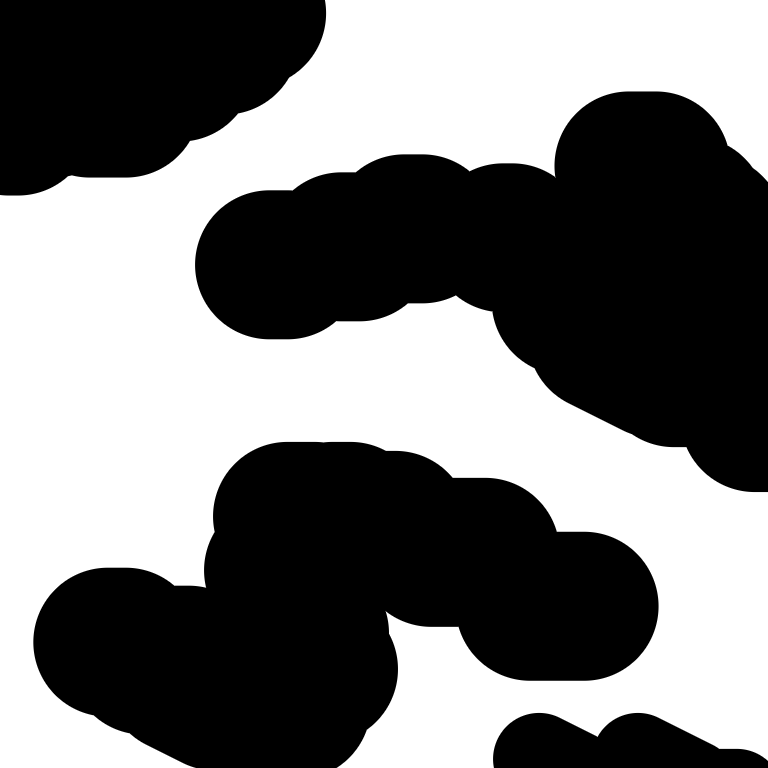
Reproduce this pattern procedurally as a WebGL 1 fragment shader.

```glsl
precision highp float;
// Large black lumpy clouds on white, each a trail of overlapping round-ended strokes.

uniform vec2 u_resolution;

#define LUMP_RADIUS 0.097
#define SMALL_RADIUS 0.06
#define LUMPS 7
#define JITTER 0.026
#define STRETCH 0.035
#define GRID 0.0117
#define INK vec3(0.0)
#define PAPER vec3(1.0)

vec2 hash2(vec2 p) {
  vec3 q = fract(vec3(p.xyx) * vec3(0.1031, 0.1030, 0.0973));
  q += dot(q, q.yzx + 33.33);
  return fract((q.xx + q.yz) * q.zy);
}

float segmentDistance(vec2 p, vec2 a, vec2 b) {
  vec2 pa = p - a, ba = b - a;
  float t = clamp(dot(pa, ba) / max(dot(ba, ba), 1e-6), 0.0, 1.0);
  return length(pa - ba * t);
}

vec2 bezier(vec2 a, vec2 b, vec2 c, float t) {
  return mix(mix(a, b, t), mix(b, c, t), t);
}

vec2 snap(vec2 p) {
  return floor(p / GRID + 0.5) * GRID;
}

// Distance to a trail of jittered capsules strung along a curve.
float trail(vec2 p, vec2 a, vec2 b, vec2 c, float radius, float seed) {
  float d = 10.0;
  for (int i = 0; i < LUMPS; i++) {
    float k = float(i);
    vec2 shift = hash2(vec2(k * 7.0 + 1.0, seed * 13.0)) * 2.0 - 1.0;
    vec2 size = hash2(vec2(k * 5.0 + 60.0, seed * 17.0));
    vec2 center = bezier(a, b, c, k / float(LUMPS - 1)) + shift * JITTER;

    // Most capsules lie flat; the others tilt downwards to the right.
    float tilt = size.y > 0.65 ? -0.5 : 0.0;
    vec2 reach = vec2(1.0, tilt) * size.x * STRETCH;
    d = min(d, segmentDistance(p, snap(center - reach), snap(center + reach)));
  }
  return d - radius;
}

float clouds(vec2 p) {
  float r = LUMP_RADIUS;

  // Upper left corner
  float d = trail(p, vec2(-0.08, 0.84), vec2(0.16, 0.81), vec2(0.33, 0.99), r, 1.0);
  d = min(d, trail(p, vec2(-0.05, 0.99), vec2(0.10, 0.95), vec2(0.25, 1.0), r, 2.0));

  // Long bank with a raised head and a heavy underside
  d = min(d, trail(p, vec2(0.35, 0.675), vec2(0.66, 0.74), vec2(1.0, 0.58), r, 3.0));
  d = min(d, trail(p, vec2(0.77, 0.585), vec2(0.86, 0.55), vec2(1.02, 0.48), r, 4.0));
  d = min(d, trail(p, vec2(0.87, 0.64), vec2(0.88, 0.73), vec2(0.845, 0.79), r, 5.0));

  // Lower arch with a broad foot
  d = min(d, trail(p, vec2(0.17, 0.155), vec2(0.32, 0.05), vec2(0.40, 0.15), r, 6.0));
  d = min(d, trail(p, vec2(0.385, 0.14), vec2(0.37, 0.48), vec2(0.71, 0.225), r, 7.0));

  // Small crest at the lower edge
  return min(d, trail(p, vec2(0.75, -0.02), vec2(0.85, 0.01), vec2(0.92, -0.05), SMALL_RADIUS, 8.0));
}

void main() {
  float scale = min(u_resolution.x, u_resolution.y);
  vec2 p = gl_FragCoord.xy / scale;
  float paper = clamp(clouds(p) * scale + 0.5, 0.0, 1.0);
  gl_FragColor = vec4(mix(INK, PAPER, paper), 1.0);
}
```
